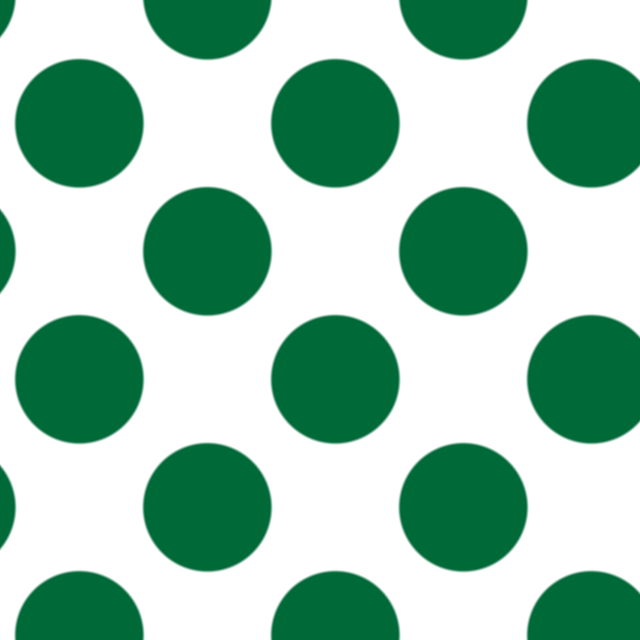
A three.js fragment shader for this pattern:

```glsl
#define PERIOD 0.4
#define RADIUS 0.1003
#define SOFTNESS 0.003
#define DOT_ORIGIN vec2(0.124, 0.0073)
#define DOT_GREEN vec3(0.0, 0.41, 0.22)
#define GROUND_WHITE vec3(1.0)

varying vec2 vUv;

// Distance to the nearest point of a square lattice
float latticeDistance(vec2 p) {
  vec2 cell = fract(p / PERIOD + 0.5) - 0.5;
  return length(cell) * PERIOD;
}

void main() {
  // Two lattices, offset by half a period, form the staggered rows
  vec2 p = vUv - DOT_ORIGIN;
  float centerDistance = min(latticeDistance(p), latticeDistance(p - 0.5 * PERIOD));

  // Solid dots with a slightly soft rim
  float edge = centerDistance - RADIUS;
  float dotMask = 1.0 - smoothstep(-SOFTNESS, SOFTNESS, edge);
  gl_FragColor = vec4(mix(GROUND_WHITE, DOT_GREEN, dotMask), 1.0);
}
```
